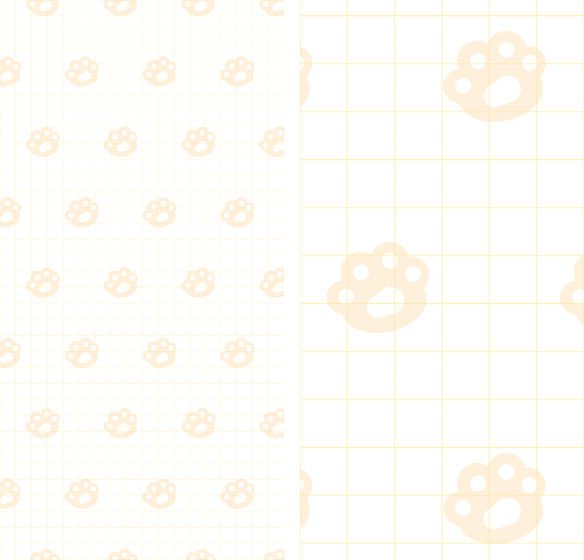
Left: the whole. Right: its middle third, enlarged.
A WebGL 1 fragment shader for this pattern:

```glsl
precision highp float;
uniform vec2 u_resolution;

float disc(vec2 p, vec2 center, float radius) {
  return length(p - center) - radius;
}

float smoothUnion(float a, float b, float k) {
  float h = max(k - abs(a - b), 0.0) / k;
  return min(a, b) - h * h * k * 0.25;
}

float ellipse(vec2 p, vec2 radii) {
  float k = length(p / radii);
  return k * (k - 1.0) / max(length(p / (radii * radii)), 0.001);
}

vec2 rotate(vec2 p, float angle) {
  float c = cos(angle), s = sin(angle);
  return vec2(c * p.x + s * p.y, c * p.y - s * p.x);
}

// Signed distance to a paw with hollow toes and pad, y pointing down
float paw(vec2 p) {
  float body = ellipse(rotate(p - vec2(3.0, 7.5), -0.2), vec2(19.7, 12.9));
  float toes = min(min(disc(p, vec2(-15.8, 4.4), 7.7), disc(p, vec2(-8.0, -7.2), 9.2)),
                   min(disc(p, vec2(5.5, -11.6), 9.3), disc(p, vec2(15.4, -6.0), 8.2)));
  float toeHoles = min(min(disc(p, vec2(-14.4, 4.2), 3.6), disc(p, vec2(-7.6, -7.0), 3.6)),
                       min(disc(p, vec2(5.6, -12.2), 3.6), disc(p, vec2(16.3, -6.3), 3.6)));
  float padHole = smoothUnion(disc(p, vec2(0.0, 9.0), 5.0), disc(p, vec2(6.0, 5.8), 6.2), 3.0);
  return max(smoothUnion(body, toes, 2.0), -min(toeHoles, padHole));
}

// Share of a pixel covered by a thin line at each multiple of the spacing
vec2 lineCoverage(vec2 p, vec2 spacing, float width, vec2 pixel) {
  vec2 d = abs(p - spacing * floor(p / spacing + 0.5));
  return clamp(0.5 * (width + pixel) - d, vec2(0.0), min(vec2(width), pixel)) / pixel;
}

void main() {
  // Canvas units, 392 across and 768 down from the top
  vec2 canvas = vec2(392.0, 768.0);
  vec2 pixel = canvas / u_resolution;
  vec2 p = gl_FragCoord.xy * pixel;
  p.y = canvas.y - p.y;

  // Brick layout of paws
  vec2 cell = vec2(107.4, 96.5);
  vec2 q = p - vec2(59.0, 1.5);
  float row = floor(q.y / cell.y + 0.5);
  q.x += mod(row, 2.0) * 0.5 * cell.x;
  q -= cell * floor(q / cell + 0.5);
  float pawMask = 1.0 - smoothstep(-0.5 * pixel.y, 0.5 * pixel.y, paw(q));
  vec3 color = mix(vec3(1.0), vec3(0.995, 0.94, 0.855), pawMask);

  // Fine grid, every third horizontal line a little stronger
  vec2 spacing = canvas / vec2(18.0, 35.02);
  vec2 lines = lineCoverage(p, spacing, 0.65, pixel);
  float lineIndex = floor(p.y / spacing.y + 0.5);
  lines.y *= mod(lineIndex, 3.0) < 0.5 ? 1.25 : 0.9;
  float grid = max(lines.x, lines.y);
  color *= mix(vec3(1.0), vec3(0.995, 0.96, 0.79), grid * (1.0 - 0.4 * pawMask));

  gl_FragColor = vec4(color, 1.0);
}
```
